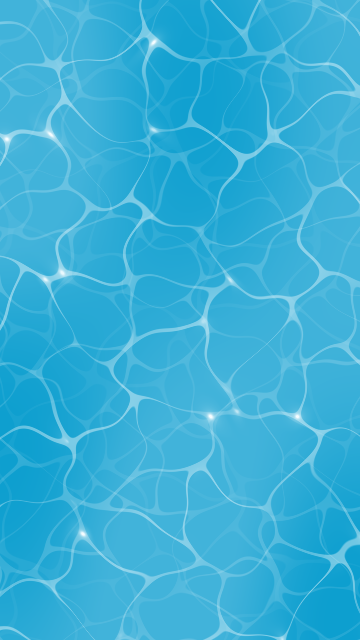
A WebGL 2 fragment shader for this texture:

```glsl
#version 300 es
precision highp float;

uniform vec2 u_resolution;
out vec4 fragColor;

// Water colours
const vec3 DEEP = vec3(0.045, 0.62, 0.81);
const vec3 SHALLOW = vec3(0.28, 0.71, 0.86);
const vec3 LIGHT = vec3(0.96, 0.99, 1.0);

// Caustic webs, faintest first; lengths inside a web are in cells
const int LAYERS = 3;
const float CELLS[LAYERS] = float[](4.6, 5.2, 5.0);
const float OPACITY[LAYERS] = float[](0.07, 0.15, 0.38);
const float JITTER = 0.85;
const float ROUNDING = 21.0;
const float THIN = 0.004;
const float THICK = 0.025;

// Sparkles on the junctions of the top web
const float SPARKLE_SHARE = 0.32;
const float CORE_RADIUS = 0.036;
const float HALO_RADIUS = 0.075;

struct Web {
    float edge;      // rounded distance to the cell border
    float junction;  // distance to the closest junction
    float key;       // random value shared around a junction
    float isolation; // gap between the third and fourth site
};

vec2 hash2(vec2 cell) {
    vec3 q = fract(cell.xyx * vec3(0.1031, 0.1030, 0.0973));
    q += dot(q, q.yzx + 33.33);
    return fract((q.xx + q.yz) * q.zy);
}

vec2 siteOffset(vec2 cell, float seed) {
    return 0.5 + JITTER * (hash2(cell + seed) - 0.5);
}

Web cellWeb(vec2 p, float seed) {
    vec2 base = floor(p);
    vec2 s1 = vec2(9.0), s2 = vec2(9.0), s3 = vec2(9.0);
    vec2 c1 = base, c2 = base, c3 = base;
    float fourth = 99.0;

    // Three nearest sites and the distance to the fourth
    for (int j = -2; j <= 2; j++)
    for (int i = -2; i <= 2; i++) {
        vec2 cell = base + vec2(i, j);
        vec2 s = cell + siteOffset(cell, seed) - p;
        float d = dot(s, s);
        fourth = min(fourth, max(d, dot(s3, s3)));
        if (d < dot(s1, s1)) {
            s3 = s2; c3 = c2;
            s2 = s1; c2 = c1;
            s1 = s; c1 = cell;
        } else if (d < dot(s2, s2)) {
            s3 = s2; c3 = c2;
            s2 = s; c2 = cell;
        } else if (d < dot(s3, s3)) {
            s3 = s; c3 = cell;
        }
    }

    // Smooth minimum of the border distances rounds the corners
    float sum = 0.0;
    for (int j = -2; j <= 2; j++)
    for (int i = -2; i <= 2; i++) {
        vec2 cell = c1 + vec2(i, j);
        if (i == 0 && j == 0) continue;
        vec2 s = cell + siteOffset(cell, seed) - p;
        float d = dot(0.5 * (s + s1), normalize(s - s1));
        sum += exp(-ROUNDING * d);
    }

    // The junction is the circumcentre of the three sites
    vec2 a = s2 - s1, b = s3 - s1;
    float area = a.x * b.y - a.y * b.x;
    area = abs(area) < 0.001 ? 0.001 : area;
    float aa = dot(a, a), bb = dot(b, b);
    vec2 centre = vec2(b.y * aa - a.y * bb, a.x * bb - b.x * aa) / (2.0 * area);

    return Web(-log(sum) / ROUNDING, length(s1 + centre),
               hash2(c1 + c2 + c3 + seed).x, sqrt(fourth) - length(s3));
}

// Layered sines bend the straight borders into ripples
vec2 ripple(vec2 p, float phase) {
    p += 0.024 * sin(p.yx * vec2(17.0, 15.0) + vec2(phase, 2.0 * phase + 1.0));
    p += 0.011 * sin(p.yx * vec2(38.0, 35.0) + vec2(3.0 * phase, phase + 2.0));
    return p;
}

// Broad patches of deep and shallow water
vec3 waterColour(vec2 p) {
    float column = -cos(6.283 * p.x) * cos(2.5 * (p.y - 1.5));
    float side = cos(3.142 * p.x) * cos(4.0 * (p.y - 0.7));
    float tone = 0.6 - 0.4 * column - 0.25 * side;
    return mix(DEEP, SHALLOW, smoothstep(0.0, 1.0, clamp(tone, 0.08, 0.8)));
}

void main() {
    vec2 p = gl_FragCoord.xy / u_resolution.x;
    vec3 colour = waterColour(p);

    for (int i = 0; i < LAYERS; i++) {
        float seed = 17.0 * float(i) + 5.0;
        vec2 q = ripple(p, seed) * CELLS[i];
        Web web = cellWeb(q, seed);

        // Ribbons of changing width and brightness
        float swell = 0.5 + 0.25 * (sin(2.3 * q.x + 1.7 * q.y + seed) + sin(3.1 * q.y - 2.1 * q.x));
        float width = mix(THIN, THICK, swell);
        float blur = 0.65 * CELLS[i] / u_resolution.x;
        float line = 1.0 - smoothstep(width - blur, width + blur, web.edge);
        float glint = 0.85 + 0.3 * sin(1.9 * q.x - 2.7 * q.y + seed);
        colour = mix(colour, LIGHT, line * OPACITY[i] * glint);

        // Small glows on some well separated junctions
        if (i == LAYERS - 1) {
            float strength = 1.0 - smoothstep(0.3 * SPARKLE_SHARE, SPARKLE_SHARE, web.key);
            strength *= smoothstep(0.0, 0.15, web.isolation);
            float core = exp(-pow(web.junction / CORE_RADIUS, 2.0));
            float halo = exp(-web.junction / HALO_RADIUS);
            colour = mix(colour, LIGHT, strength * min(0.75 * core + 0.45 * halo, 1.0));
        }
    }
    fragColor = vec4(colour, 1.0);
}
```
